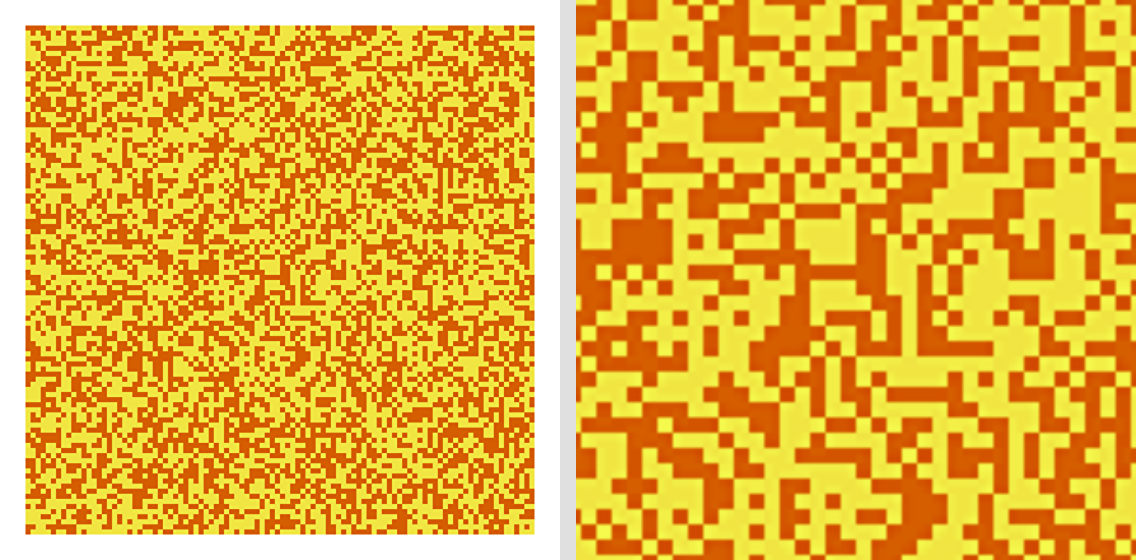
Left, the full canvas; right, a detail of the centre.
Reproduce this texture procedurally as a Shadertoy shader.

```glsl
#define CELLS 100.0
#define FIELD_SIDE 0.909
#define ORANGE_SHARE 0.465
#define EDGE_WIDTH 0.23
#define RING_HEIGHT 0.07
#define RING_RADIUS 0.26
#define ORANGE vec3(0.835, 0.369, 0.0)
#define YELLOW vec3(0.943, 0.897, 0.259)
#define PAPER vec3(1.0)

// Integer hash of a cell, 0 to 1
float hash(ivec2 cell) {
    uint h = uint(cell.x) * 73856093u ^ uint(cell.y) * 19349663u;
    h = (h ^ (h >> 16)) * 0x7feb352du;
    h = (h ^ (h >> 15)) * 0x846ca68bu;
    h ^= h >> 16;
    return float(h >> 8) / 16777216.0;
}

// Independent two-colour cells inside a plain margin
vec3 cellColor(vec2 cell) {
    if (any(lessThan(cell, vec2(0.0))) || any(greaterThanEqual(cell, vec2(CELLS)))) {
        return PAPER;
    }
    return hash(ivec2(cell)) < ORANGE_SHARE ? ORANGE : YELLOW;
}

// Soft step with a slight overshoot for crisp edges
vec2 edgeStep(vec2 t) {
    vec2 ramp = clamp(t / EDGE_WIDTH + 0.5, 0.0, 1.0);
    vec2 r = t / RING_RADIUS;
    return ramp + RING_HEIGHT * r * exp(0.5 - 0.5 * r * r);
}

void mainImage(out vec4 fragColor, in vec2 fragCoord) {
    // Centred square field, measured in cells
    vec2 uv = (fragCoord - 0.5 * iResolution.xy) / min(iResolution.x, iResolution.y);
    vec2 grid = (uv / FIELD_SIDE + 0.5) * CELLS;
    vec2 home = floor(grid);

    // Weighted sum of the cell and its neighbours
    vec3 color = vec3(0.0);
    for (int y = -1; y <= 1; y++) {
        for (int x = -1; x <= 1; x++) {
            vec2 cell = home + vec2(x, y);
            vec2 local = grid - cell;
            vec2 weight = edgeStep(local) - edgeStep(local - 1.0);
            color += weight.x * weight.y * cellColor(cell);
        }
    }
    fragColor = vec4(clamp(color, 0.0, 1.0), 1.0);
}
```
